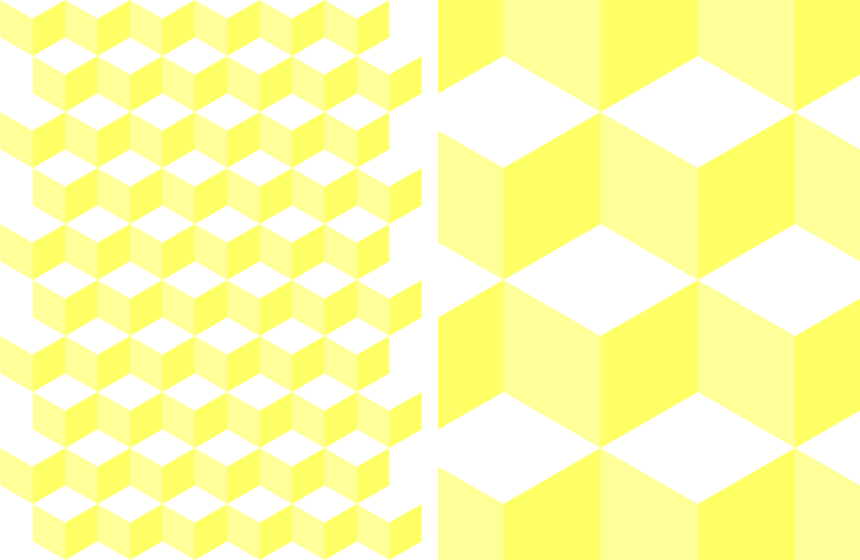
Left: the whole. Right: its middle third, enlarged.
This pattern is drawn by a Shadertoy shader. Its source:

```glsl
// Coverage of an edge from its signed distance and the size of one pixel
float coverage(float dist, float pixel) {
    return clamp(dist / pixel + 0.5, 0.0, 1.0);
}

void mainImage(out vec4 fragColor, in vec2 fragCoord) {
    vec2 uv = fragCoord / iResolution.xy;
    vec2 pixel = vec2(13.02, 10.0) / iResolution.xy;

    // Ten rows counted from the top, thirteen face widths across
    float rowCoord = (1.0 - uv.y) * 10.0;
    float row = floor(rowCoord);
    float down = fract(rowCoord);

    // Every second row shifts by one face, half a cube
    float across = uv.x * 13.02 - 0.013 - mod(row, 2.0);
    float inCube = mod(across, 2.0) - 1.0;
    float fromCrease = abs(inCube);

    // Chevron band of side faces, cut off after six cubes
    float bandDist = 1.0 / 3.0 - abs(down - (2.0 - fromCrease) / 3.0);
    float band = coverage(bandDist, length(vec2(pixel.x / 3.0, pixel.y)));
    band *= coverage(min(across, 12.0 - across), pixel.x);

    // Pale left face, stronger right face
    float seamDist = sign(inCube) * min(fromCrease, 1.0 - fromCrease);
    float rightFace = coverage(seamDist, pixel.x);
    vec3 faceColor = mix(vec3(1.0, 1.0, 0.6), vec3(1.0, 1.0, 0.4), rightFace);

    fragColor = vec4(mix(vec3(1.0), faceColor, band), 1.0);
}
```
